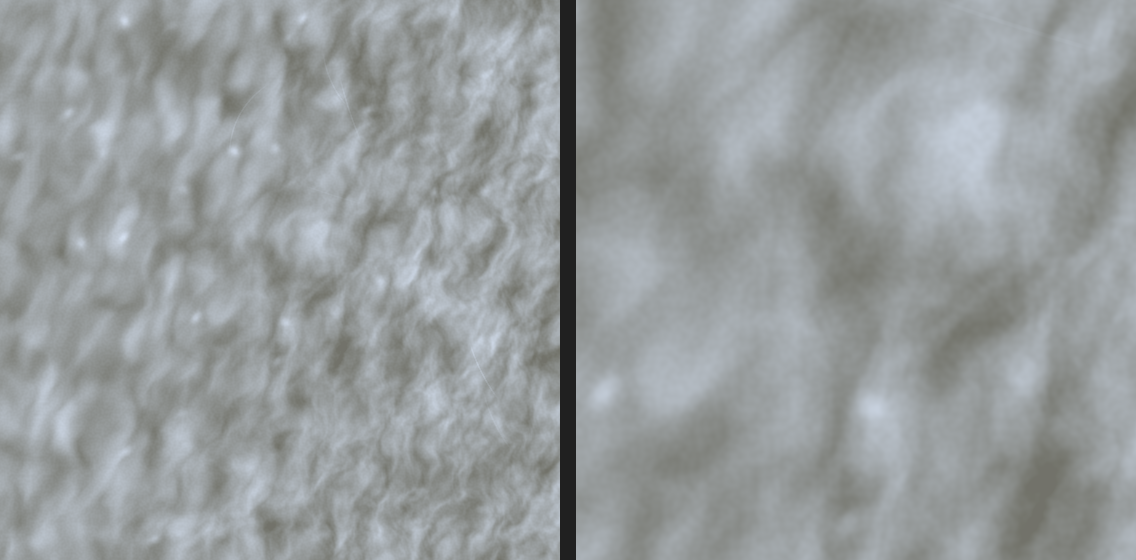
Left, the full canvas; right, a detail of the centre.
Reproduce this texture procedurally as a Shadertoy shader.

```glsl
// Soft grey-white wool fleece, out of focus at the left and sharper at the right.

const vec3 SHADOW_WOOL = vec3(0.497, 0.505, 0.483);
const vec3 BRIGHT_WOOL = vec3(0.700, 0.730, 0.760);

float hash(vec2 p) {
    return fract(sin(dot(p, vec2(127.1, 311.7))) * 43758.5453);
}

vec2 hash2(vec2 p) {
    return vec2(hash(p), hash(p + 57.3));
}

mat2 rotation(float angle) {
    float c = cos(angle), s = sin(angle);
    return mat2(c, s, -s, c);
}

// Gradient noise, centred on zero
float cornerSlope(vec2 cell, vec2 offset) {
    float angle = 6.2832 * hash(cell);
    return dot(vec2(cos(angle), sin(angle)), offset);
}

float noise(vec2 p) {
    vec2 i = floor(p), f = fract(p);
    vec2 u = f * f * f * (f * (f * 6.0 - 15.0) + 10.0);
    vec2 e = vec2(1.0, 0.0);
    float low = mix(cornerSlope(i, f), cornerSlope(i + e, f - e), u.x);
    float high = mix(cornerSlope(i + e.yx, f - e.yx), cornerSlope(i + 1.0, f - 1.0), u.x);
    return mix(low, high, u.y);
}

vec2 warp(vec2 p, float frequency, float amount) {
    vec2 q = p * frequency;
    return p + amount * vec2(noise(q + 3.7), noise(q + 41.2));
}

// Overlapping oval tufts; a higher crispness gives harder creases
float tufts(vec2 p, float crispness) {
    vec2 cell = floor(p);
    float sum = 0.0, weights = 0.0;
    for (int y = -1; y <= 1; y++) {
        for (int x = -1; x <= 1; x++) {
            vec2 id = cell + vec2(x, y);
            vec2 centre = id + 0.2 + 0.6 * hash2(id);
            float angle = 0.15 + 1.4 * (hash(id + 9.1) - 0.5);
            vec2 q = rotation(angle) * (p - centre) * vec2(1.5, 0.85);
            float body = max(0.0, 1.0 - dot(q, q));
            float height = body * body * mix(0.5, 1.0, hash(id + 23.9));
            float weight = exp(crispness * height);
            sum += height * weight;
            weights += weight;
        }
    }
    return sum / weights;
}

// Sparse bright spots where tips catch the light
float glints(vec2 p, float rarity) {
    vec2 id = floor(p);
    vec2 q = fract(p) - mix(vec2(0.35), vec2(0.65), hash2(id + 71.0));
    q = rotation(3.0 * hash(id + 5.0)) * q * vec2(1.0, 1.4);
    float strength = smoothstep(rarity, 1.0, hash(id + 13.0));
    return strength * exp(-45.0 * dot(q, q));
}

// One thin bent hair
float hair(vec2 p, float halfLength, float bend, float width) {
    float d = abs(p.y - bend * p.x * p.x);
    float ends = 1.0 - smoothstep(0.5 * halfLength, halfLength, abs(p.x));
    return ends * (1.0 - smoothstep(0.3 * width, width, d));
}

float looseHairs(vec2 uv, float width) {
    float total = 0.0;
    for (int i = 0; i < 6; i++) {
        vec2 seed = vec2(float(i), 4.0);
        vec2 centre = mix(vec2(0.42, 0.1), vec2(0.98, 0.95), hash2(seed));
        vec2 q = rotation(3.1416 * hash(seed + 8.0)) * (uv - centre);
        float bend = 8.0 * (hash(seed + 17.0) - 0.5);
        total += hair(q, mix(0.04, 0.08, hash(seed + 31.0)), bend, width)
               * mix(0.15, 0.6, hash(seed + 47.0));
    }
    return total;
}

void mainImage(out vec4 fragColor, in vec2 fragCoord) {
    vec2 uv = fragCoord / iResolution.y;
    float focus = smoothstep(0.15, 0.95, uv.x + 0.3 * (0.5 - uv.y));

    // Slightly leaning, gently curled coordinates
    vec2 p = uv - vec2(0.2 * uv.y, 0.0);
    vec2 curled = warp(warp(p, 10.0, 0.022), 28.0, 0.010);

    // Broad clumps, soft tufts and the shaded pockets between them
    float tone = 0.56;
    tone += 0.36 * noise(p * vec2(7.0, 5.0) + 11.0);
    tone += 0.62 * noise(curled * vec2(15.0, 9.5));
    tone += 0.60 * (tufts(curled * vec2(17.0, 11.0), mix(6.0, 14.0, focus)) - 0.42);
    tone -= 0.32 * smoothstep(0.12, 0.50, noise(curled * vec2(14.0, 10.0) + 63.0));

    // Finer wool, clearer towards the focused side
    vec2 tangled = rotation(0.35) * curled;
    tone += mix(0.36, 0.50, focus) * noise(curled * vec2(32.0, 19.0) + 5.0);
    tone += mix(0.12, 0.44, focus) * noise(tangled * vec2(62.0, 36.0) + 19.0);
    tone += 0.22 * focus * noise(rotation(-0.4) * curled * vec2(125.0, 65.0) + 37.0);

    // Light on the tips, loose hairs and faint grain
    tone += 0.75 * glints(p * 13.0, 0.72);
    tone += 0.4 * looseHairs(uv, max(0.0018, 1.2 / iResolution.y));
    tone += 0.10 * noise(uv * 210.0);
    tone -= 0.10 * (uv.x - 0.5);

    vec3 color = mix(SHADOW_WOOL, BRIGHT_WOOL, clamp(tone, -0.25, 1.6));
    fragColor = vec4(color, 1.0);
}
```
